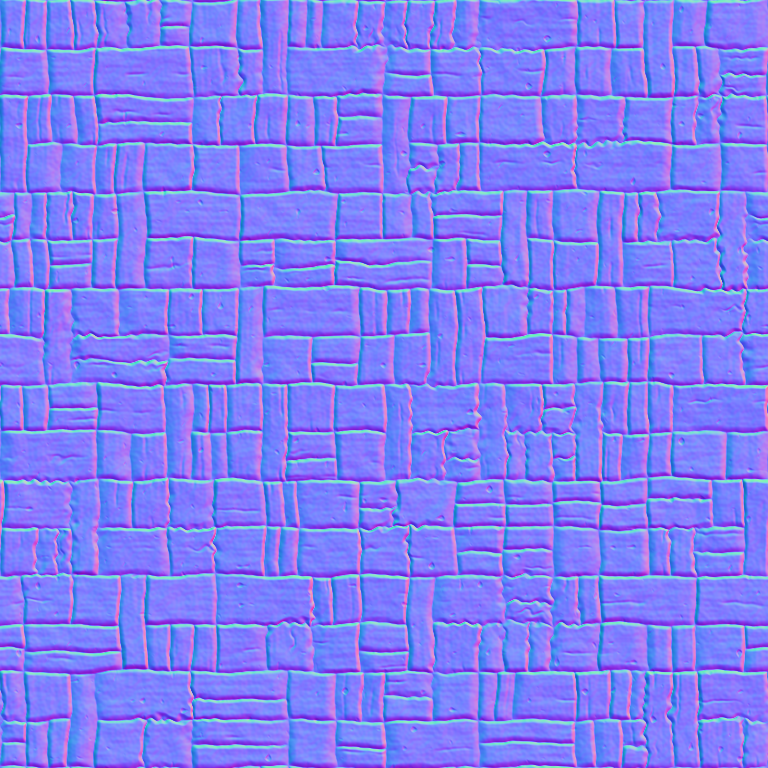
This texture map is drawn by a Shadertoy shader. Its source:

```glsl
// Tangent-space normal map of a rough wall of split stone blocks and slabs.

const float CELLS = 16.0;          // block rows across the canvas
const float EPS = 0.02;            // slope sampling distance, in cells
const float DEPTH = 0.085;         // joint depth
const vec4 BEVEL = vec4(0.085, 0.125, 0.075, 0.07); // left, bottom, right, top
const float SOFT_SIDES = 4.0;      // how much some side bevels widen
const float BEND = 0.11;           // slow bending of the joints
const float RAGGED_MIN = 0.022;    // fine joint wobble in clean zones
const float RAGGED_MAX = 0.13;     // and in broken zones
const float TILT = 0.09;           // slope of single stone faces
const float TALL_SHARE = 0.34;     // blocks holding a two-row strip
const float SPLIT_SHARE = 0.66;    // wide stones cut in two
const float SLAB_SHARE = 0.2;      // stones cut into flat slabs
const float STAVE_SHARE = 0.48;    // upper limit for upright staves

vec2 hash2(vec2 p) {
    vec3 h = fract(p.xyx * vec3(0.1031, 0.1030, 0.0973));
    h += dot(h, h.yzx + 33.33);
    return fract((h.xx + h.yz) * h.zy);
}

// Gradient at a lattice point, wrapped so the map tiles
vec2 gradient(vec2 cell, vec2 period) {
    float angle = 6.2832 * hash2(mod(cell, period) + 3.7).x;
    return vec2(cos(angle), sin(angle));
}

float noise(vec2 p, vec2 freq) {
    vec2 period = CELLS * freq;
    p *= freq;
    vec2 i = floor(p), f = fract(p);
    vec2 u = f * f * f * (f * (f * 6.0 - 15.0) + 10.0);
    vec2 e = vec2(0.0, 1.0);
    float a = dot(gradient(i, period), f);
    float b = dot(gradient(i + e.yx, period), f - e.yx);
    float c = dot(gradient(i + e.xy, period), f - e.xy);
    float d = dot(gradient(i + e.yy, period), f - e.yy);
    return mix(mix(a, b, u.x), mix(c, d, u.x), u.y);
}

// Keep the side of the box (lo.xy, hi.xy) that holds q
void cutX(inout vec4 box, vec2 q, float x) {
    if (q.x < x) box.z = x; else box.x = x;
}
void cutY(inout vec4 box, vec2 q, float y) {
    if (q.y < y) box.w = y; else box.y = y;
}

vec2 boxHash(vec4 box, float salt) {
    return hash2(mod(box.xy, CELLS) * 7.31 + salt);
}

// Split 2x2 blocks into strips, stones, slabs and staves
vec4 findStone(vec2 q) {
    float pair = floor(q.y / 2.0);
    float shift = floor(4.0 * hash2(vec2(mod(pair, CELLS / 2.0), 5.0)).x) / 2.0;
    vec2 lo = vec2(2.0 * floor((q.x - shift) / 2.0) + shift, 2.0 * pair);
    vec4 box = vec4(lo, lo + 2.0);

    vec2 r = boxHash(box, 11.0);
    if (r.x < TALL_SHARE) {
        cutX(box, q, lo.x + (r.y < 0.5 ? 0.55 : 1.45));
        if (box.z - box.x < 0.7) return box;
    }
    cutY(box, q, lo.y + 1.0);

    r = boxHash(box, 23.0);
    if (r.x < SPLIT_SHARE)
        cutX(box, q, mix(box.x, box.z, r.y < 0.5 ? 0.5 : (r.y < 0.75 ? 0.36 : 0.66)));

    r = boxHash(box, 41.0);
    if (r.x < SLAB_SHARE)
        cutY(box, q, box.y + mix(0.42, 0.58, r.y));
    else if (r.x < STAVE_SHARE && box.z - box.x > 0.7)
        cutX(box, q, mix(box.x, box.z, mix(0.42, 0.58, r.y)));
    return box;
}

float height(vec2 p) {
    // Bent joints, ragged in some zones
    float broken = smoothstep(0.02, 0.42, noise(p, vec2(0.5)));
    vec2 bend = vec2(noise(p + 3.3, vec2(1.0)), noise(p + 8.6, vec2(1.0)));
    vec2 wobble = vec2(noise(p, vec2(5.0)), noise(p + 5.4, vec2(5.0)));
    vec2 q = p + BEND * bend + mix(RAGGED_MIN, RAGGED_MAX, broken) * wobble;

    // Rounded bevels, some of them soft
    vec4 box = findStone(q);
    vec2 r = boxHash(box, 67.0), s = boxHash(box, 89.0);
    vec4 width = BEVEL;
    width.xz *= 1.0 + SOFT_SIDES * r * r * r;
    vec4 gap = 1.0 - clamp(vec4(q - box.xy, box.zw - q) / width, 0.0, 1.0);
    vec4 rise = 1.0 - gap * gap;
    float stone = rise.x * rise.y * rise.z * rise.w;

    // Tilted face with grain and a shallow partial crack along the stone
    vec2 size = box.zw - box.xy, local = q - 0.5 * (box.xy + box.zw);
    bool upright = size.y > size.x;
    float across = upright ? local.x : local.y;
    float grain = noise(p, upright ? vec2(9.0, 1.0) : vec2(1.0, 9.0));
    float line = (across - 0.3 * (s.x - 0.5)) / 0.035;
    float crack = exp(-line * line) * step(0.45, s.y)
                * smoothstep(-0.05, 0.25, noise(p + 1.7, vec2(1.5)));
    float face = DEPTH * mix(1.0, 0.75, broken) + TILT * dot(s - 0.5, local)
               + 0.009 * grain - 0.022 * crack;

    // Lumps, fine grit and pits over everything
    float pit = smoothstep(0.42, 0.62, noise(p + 2.9, vec2(5.0)));
    return stone * face + 0.022 * noise(p, vec2(3.0))
         + 0.006 * noise(p, vec2(11.0)) - 0.025 * pit;
}

void mainImage(out vec4 fragColor, in vec2 fragCoord) {
    vec2 p = CELLS * fragCoord / iResolution.y;
    vec2 e = vec2(EPS, 0.0);
    vec2 slope = vec2(height(p + e.xy) - height(p - e.xy),
                      height(p + e.yx) - height(p - e.yx)) / (2.0 * EPS);
    vec3 normal = normalize(vec3(-slope, 1.0));
    fragColor = vec4(0.5 + 0.5 * normal, 1.0);
}
```
